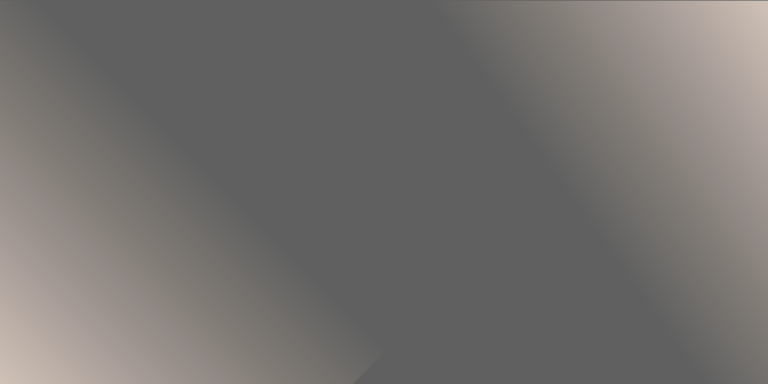
Reproduce this background procedurally as a Shadertoy shader.

```glsl
#define BASE_GREY vec3(0.378)
#define WARM_GREY vec3(0.495, 0.475, 0.455)
#define ROSE_GREY vec3(0.635, 0.595, 0.580)
#define PALE_SAND vec3(0.815, 0.760, 0.715)
#define LEFT_EDGE vec2(0.091, 1.0)
#define LEFT_REACH 0.772
#define LEFT_CUT 0.919
#define RIGHT_EDGE vec2(1.120, 1.0)
#define RIGHT_NORMAL vec2(0.813, 0.582)
#define RIGHT_REACH 0.716
#define TOP_LINE 0.0026

// Colour along a glow, from its dark edge (0) to its bright corner (1)
vec3 glowRamp(float t) {
    vec3 color = mix(BASE_GREY, WARM_GREY, clamp(t / 0.3, 0.0, 1.0));
    color = mix(color, ROSE_GREY, clamp((t - 0.3) / 0.32, 0.0, 1.0));
    return mix(color, PALE_SAND, clamp((t - 0.62) / 0.38, 0.0, 1.0));
}

void mainImage(out vec4 fragColor, in vec2 fragCoord) {
    // Height is one unit, the origin is at the lower left
    vec2 p = fragCoord / iResolution.y;
    float pixel = 1.0 / iResolution.y;

    // Lower-left glow, cut off square at its right end
    vec2 diagonal = normalize(vec2(1.0));
    float leftGlow = dot(LEFT_EDGE - p, diagonal) / LEFT_REACH;
    float cutDistance = (p.x - p.y - LEFT_CUT) * diagonal.x;
    leftGlow *= 1.0 - smoothstep(-pixel, pixel, cutDistance);

    // Upper-right glow
    float rightGlow = dot(p - RIGHT_EDGE, RIGHT_NORMAL) / RIGHT_REACH;

    vec3 color = glowRamp(max(leftGlow, rightGlow));

    // Thin dark line along the top
    float line = smoothstep(-0.5 * pixel, 0.5 * pixel, p.y - 1.0 + TOP_LINE);
    color = mix(color, BASE_GREY, 0.6 * line);

    fragColor = vec4(color, 1.0);
}
```
